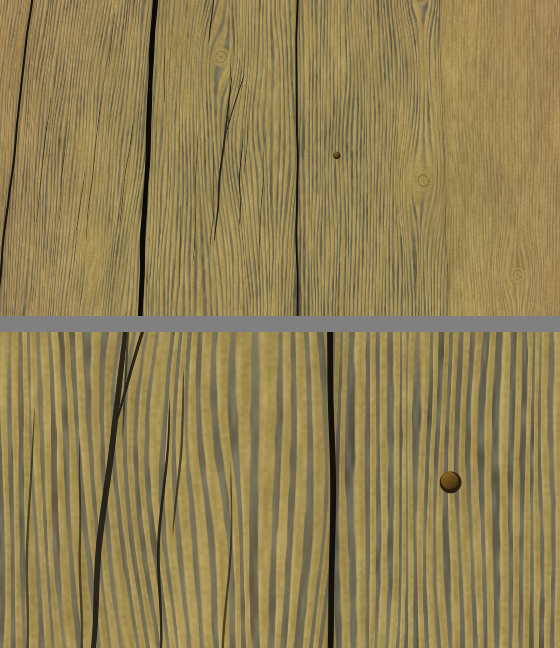
Top: the whole. Bottom: its middle third, enlarged.
A Shadertoy shader for this texture:

```glsl
float hash(vec2 p) {
    p = fract(p * vec2(123.34, 345.45));
    p += dot(p, p + 34.35);
    return fract(p.x * p.y);
}

float noise(vec2 p) {
    vec2 i = floor(p), f = fract(p);
    f = f * f * (3.0 - 2.0 * f);
    return mix(mix(hash(i), hash(i + vec2(1, 0)), f.x),
               mix(hash(i + vec2(0, 1)), hash(i + vec2(1, 1)), f.x), f.y);
}

// Coverage of a band of the given half width around distance zero
float band(float d, float halfWidth, float px) {
    return 1.0 - smoothstep(halfWidth - px * 0.6, halfWidth + px * 0.6, abs(d));
}

// Wobbling split in the wood, tapered at both ends
float crack(vec2 p, vec2 a, vec2 b, float width, float px) {
    float t = (p.y - a.y) / (b.y - a.y);
    float x = mix(a.x, b.x, t) + 0.012 * (noise(vec2(p.y * 9.0, a.x * 50.0)) - 0.5);
    float taper = sqrt(max(4.0 * t * (1.0 - t), 0.0));
    return band(p.x - x, width * taper, px) * smoothstep(0.0, 0.5, taper);
}

void mainImage(out vec4 fragColor, in vec2 fragCoord) {
    vec2 p = fragCoord / iResolution.y;
    float px = 1.0 / iResolution.y;

    // Seams between the five boards
    float wobble = 0.005 * (noise(vec2(p.y * 8.0, 3.0)) - 0.5);
    vec4 seam = vec4(-0.015 + 0.115 * p.y, 0.442 + 0.048 * p.y, 0.94, 1.42 - 0.03 * p.y) + wobble;
    vec4 passed = step(seam, vec4(p.x));
    float board = dot(passed, vec4(1));

    // Grain coordinate, pushed aside by the knots
    const vec4 knots[5] = vec4[5](
        vec4(0.70, 0.82, 0.065, 0.17), vec4(1.34, 0.43, 0.075, 0.17),
        vec4(1.637, 0.13, 0.06, 0.11), vec4(0.285, 0.195, 0.025, 0.07),
        vec4(1.33, 1.01, 0.06, 0.10));
    float grainX = p.x, knotRings = 0.0, knotFace = 0.0;
    for (int i = 0; i < 5; i++) {
        vec4 k = knots[i];
        vec2 d = p - k.xy;
        vec2 q = d / k.zw;
        grainX -= 0.85 * d.x * exp(-dot(q, q));
        float r = length(d * vec2(1.0, 0.85)) / k.z + 0.15 * noise(p * 45.0);
        float face = 1.0 - smoothstep(0.4, 0.6, r);
        knotFace = max(knotFace, face);
        knotRings = max(knotRings, face * smoothstep(0.55, 1.0, sin(r * 26.0)));
    }
    float bend = board == 2.0 ? 0.10 : 0.035;
    grainX += bend * (noise(vec2(p.x * 4.0 + board * 7.0, p.y * 1.6)) - 0.5);
    grainX += 0.012 * (noise(vec2(p.x * 16.0, p.y * 4.0 + board * 9.0)) - 0.5);
    grainX -= board < 2.0 ? 0.09 * p.y : 0.0;

    // Weathered grooves, broken along their length
    float density = board < 2.0 ? 98.0 : board == 2.0 ? 82.0 : board == 3.0 ? 88.0 : 100.0;
    float phase = grainX * density + 0.9 * noise(vec2(grainX * 60.0, p.y * 5.0));
    float wear = noise(vec2(floor(phase) * 0.73, p.y * 9.0 + board * 5.0));
    float patches = noise(vec2(p.x * 7.0 + board * 3.0, p.y * 2.5));
    float fine = noise(vec2(grainX * 300.0, p.y * 45.0));
    float halfWidth = 0.06 + 0.17 * wear + 0.08 * fine;
    float groove = band(fract(phase) - 0.5, halfWidth, px * density);
    float depth = board == 4.0 ? 0.32 : board == 3.0 ? 0.85 : 0.75;
    depth *= smoothstep(0.0, 0.75, 0.2 + 0.5 * patches + 0.35 * wear);
    groove *= depth * (1.0 - 0.85 * knotFace);

    // Ochre paint, browner in the upper corners and at the right edge
    float warm = smoothstep(0.4, 1.2, length((p - vec2(0.88, 0.2)) * vec2(1.0, 0.7)));
    vec3 color = mix(vec3(0.645, 0.562, 0.325), vec3(0.665, 0.535, 0.335), warm);
    color *= 0.95 + 0.10 * noise(p * vec2(14.0, 5.0));
    color += 0.075 * (noise(vec2(grainX * 230.0, p.y * 30.0)) - 0.5);
    color += 0.05 * (noise(p * 240.0) - 0.5);

    // Grey wood in the grooves, with a lit edge on one side
    float litEdge = band(fract(phase - 0.3) - 0.5, 0.10, px * density);
    color += 0.05 * litEdge * depth * (1.0 - knotFace);
    vec3 bareWood = mix(vec3(0.43, 0.43, 0.39), vec3(0.25, 0.23, 0.19), fine * wear);
    color = mix(color, bareWood, groove);
    color = mix(color, vec3(0.38, 0.34, 0.24), 0.55 * knotRings);

    // Long splits around the large knot, then short scattered ones
    float split = crack(p, vec2(0.735, 0.77), vec2(0.675, 0.22), 0.0032, px);
    split = max(split, crack(p, vec2(0.775, 0.77), vec2(0.705, 0.55), 0.0018, px));
    split = max(split, crack(p, vec2(0.68, 1.03), vec2(0.665, 0.86), 0.002, px));
    split = max(split, crack(p, vec2(0.77, 0.60), vec2(0.755, 0.28), 0.0015, px));
    for (int i = 0; i < 14; i++) {
        float n = float(i);
        vec2 top = vec2(0.16 + 0.052 * n, 0.35 + 0.65 * hash(vec2(n, 2.7)));
        float len = 0.15 + 0.3 * hash(vec2(n, 5.1));
        float lean = i < 6 ? 0.11 : 0.04;
        split = max(split, 0.75 * crack(p, top, top - vec2(lean * len, len), 0.0013, px));
    }
    color = mix(color, vec3(0.11, 0.10, 0.08), 0.9 * split);

    // Dark gaps, with the last joint almost closed
    vec4 gapWidth = vec4(0.0032, 0.0065 + 0.002 * noise(vec2(p.y * 12.0, 1.0)), 0.003, 0.0008);
    vec4 gapDepth = vec4(0.92, 1.0, 0.95, 0.3);
    for (int i = 0; i < 4; i++) {
        float d = p.x - seam[i];
        color *= 1.0 - 0.25 * gapDepth[i] * exp(-abs(d) * 130.0);
        color = mix(color, vec3(0.05, 0.045, 0.04), gapDepth[i] * band(d, gapWidth[i], px));
    }

    // Rusty screw head
    vec2 s = p - vec2(1.065, 0.51);
    float head = length(s);
    vec3 rust = vec3(0.50, 0.36, 0.13) * (0.8 + 35.0 * dot(s, vec2(-0.5, 0.7)));
    color = mix(color, vec3(0.16, 0.12, 0.06), band(length(s + vec2(-0.001, 0.002)), 0.0115, px));
    color = mix(color, rust, band(head, 0.009, px));

    fragColor = vec4(clamp(color, 0.0, 1.0), 1.0);
}
```
